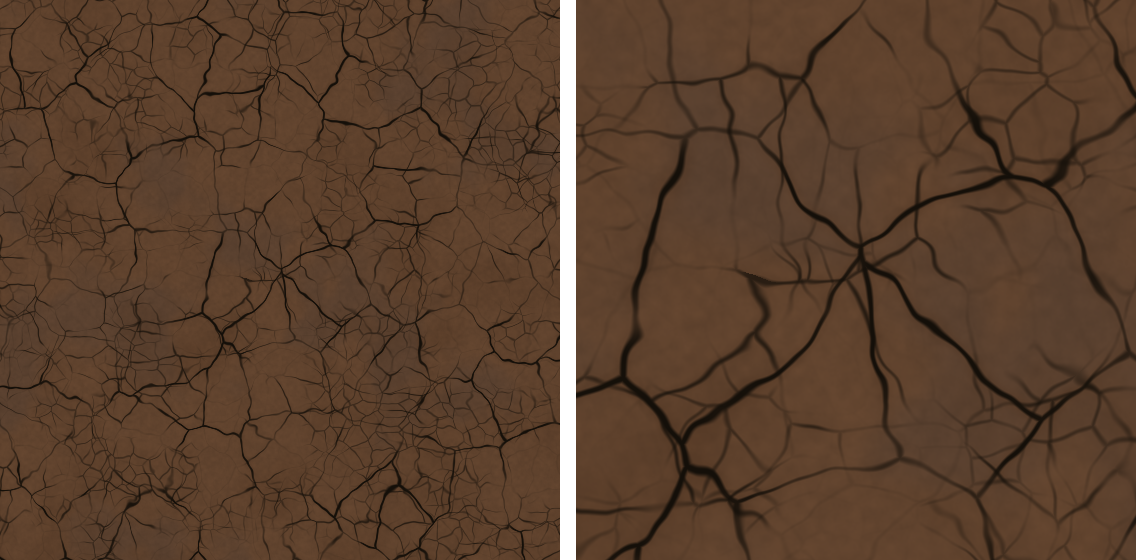
Left, the full canvas; right, a detail of the centre.
A three.js fragment shader for this texture:

```glsl
// Dry cracked earth: brown soil with greyish dust patches and fine grain,
// split by three sizes of warped Voronoi cracks. Noise breaks the cracks up,
// so that they taper, fade out and leave some plates joined.

varying vec2 vUv;

const vec3 SOIL = vec3(0.380, 0.264, 0.180);
const vec3 DARK_SOIL = vec3(0.325, 0.217, 0.140);
const vec3 DUST = vec3(0.335, 0.248, 0.190);
const vec3 CRACK = vec3(0.080, 0.060, 0.036);

float hash(vec2 p) {
  return fract(sin(dot(p, vec2(127.1, 311.7))) * 43758.5453);
}

vec2 hash2(vec2 p) {
  return vec2(hash(p), hash(p + vec2(37.3, 17.9)));
}

float noise(vec2 p) {
  vec2 i = floor(p);
  vec2 f = fract(p);
  f = f * f * (3.0 - 2.0 * f);
  float low = mix(hash(i), hash(i + vec2(1.0, 0.0)), f.x);
  float high = mix(hash(i + vec2(0.0, 1.0)), hash(i + vec2(1.0, 1.0)), f.x);
  return mix(low, high, f.y);
}

float fbm(vec2 p) {
  float sum = 0.0;
  float amp = 0.5;
  for (int i = 0; i < 4; i++) {
    sum += amp * noise(p);
    p = mat2(1.6, 1.2, -1.2, 1.6) * p + 5.3;
    amp *= 0.5;
  }
  return sum / 0.9375;
}

// Centred two-channel noise that bends straight cell borders.
vec2 wobble(vec2 p, float frequency) {
  p *= frequency;
  return vec2(noise(p), noise(p + vec2(41.7, 23.1))) - 0.5;
}

// Distance to the nearest Voronoi border, in cell units.
float borderDistance(vec2 p) {
  vec2 cell = floor(p);
  vec2 f = fract(p);
  vec2 nearCell = vec2(0.0);
  vec2 nearest = vec2(0.0);
  float best = 8.0;
  for (int y = -1; y <= 1; y++) {
    for (int x = -1; x <= 1; x++) {
      vec2 g = vec2(float(x), float(y));
      vec2 r = g + hash2(cell + g) - f;
      float d = dot(r, r);
      if (d < best) {
        best = d;
        nearest = r;
        nearCell = g;
      }
    }
  }
  float border = 8.0;
  for (int y = -2; y <= 2; y++) {
    for (int x = -2; x <= 2; x++) {
      vec2 g = nearCell + vec2(float(x), float(y));
      vec2 r = g + hash2(cell + g) - f;
      vec2 gap = r - nearest;
      if (dot(gap, gap) > 0.0001) {
        border = min(border, dot(0.5 * (nearest + r), normalize(gap)));
      }
    }
  }
  return border;
}

// Border distance in canvas units for a given number of cells across.
float crackDistance(vec2 p, float cells, float seed) {
  return borderDistance(p * cells + seed) / cells;
}

// Soft line with a solid core and a feathered edge.
float line(float d, float core, float feather) {
  return 1.0 - smoothstep(core, core + feather, d);
}

void main() {
  vec2 uv = vUv;
  vec2 p = uv + 0.030 * wobble(uv, 9.0) + 0.015 * wobble(uv + 3.0, 28.0);
  p += 0.006 * wobble(uv + 7.0, 75.0);

  // Noise masks decide where cracks open and where they heal.
  float open = smoothstep(0.38, 0.66, fbm(uv * 13.0 + 11.0));
  float branch = smoothstep(0.42, 0.68, fbm(uv * 15.0 + 29.0));
  float crumble = smoothstep(0.48, 0.70, fbm(uv * 12.0 + 53.0));

  float mainD = crackDistance(p, 8.5, 3.0);
  float branchD = crackDistance(p, 16.0, 19.0);
  float hairD = crackDistance(p, 32.0, 47.0);

  float wide = line(mainD, 0.0006 * open, 0.0024) * mix(0.38, 1.0, open);
  float thin = line(branchD, 0.0, 0.0024) * mix(0.08, 0.72, branch);
  float hair = line(hairD, 0.0, 0.0023) * mix(0.02, 0.48, crumble);
  float cracks = 1.0 - (1.0 - wide) * (1.0 - thin) * (1.0 - hair);

  // Soil tone: broad patches, dusty stains, shade beside cracks, grain.
  float shade = smoothstep(0.48, 0.78, fbm(uv * 8.0 + 71.0));
  float dust = smoothstep(0.54, 0.74, fbm(uv * 7.0 + 97.0));
  float rim = line(mainD, 0.0, 0.009) * open + 0.6 * line(branchD, 0.0, 0.006) * branch;
  vec3 color = mix(SOIL, DARK_SOIL, 0.35 * shade);
  color = mix(color, DUST, 0.6 * dust);
  color = mix(color, DARK_SOIL, clamp(0.45 * rim + 0.2 * crumble, 0.0, 0.8));
  color *= 1.0 + 0.12 * (fbm(uv * 150.0) - 0.5) + 0.06 * (fbm(uv * 32.0) - 0.5);

  gl_FragColor = vec4(mix(color, CRACK, cracks), 1.0);
}
```
